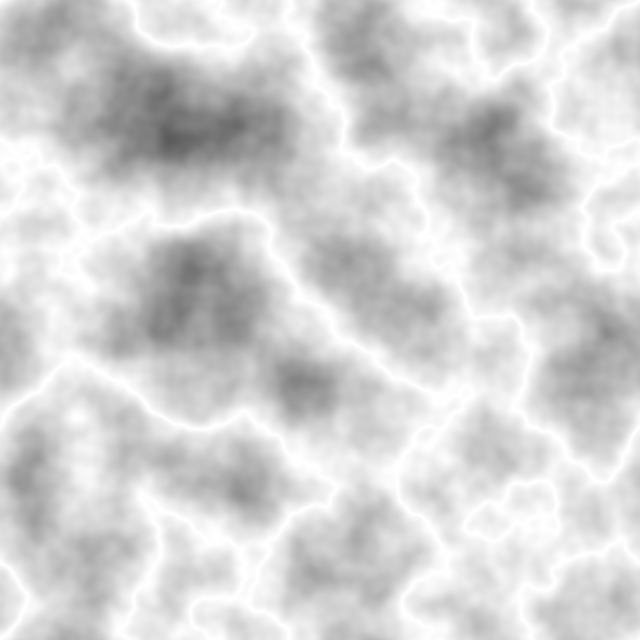
A Shadertoy shader for this texture:

```glsl
const float TAU = 6.2831853;
const int BASE_CELLS = 3;
const int OCTAVES = 5;
const float GAIN = 0.5;
const float CONTRAST = 0.83;
const vec3 RIDGE_COLOR = vec3(1.0);
const vec3 CLOUD_COLOR = vec3(0.0);

// Integer hash of a lattice point and a seed, mapped to 0..1
float hash(ivec2 cell, int seed) {
    uint h = uint(cell.x) * 1597334677u ^ uint(cell.y) * 3812015801u ^ uint(seed) * 2798796415u;
    h = (h ^ (h >> 16)) * 2146121005u;
    h = (h ^ (h >> 15)) * 2221713035u;
    h ^= h >> 16;
    return float(h >> 8) / 16777216.0;
}

// Dot product of a wrapped unit gradient with the offset from its corner
float cornerSlope(ivec2 cell, vec2 offset, int period, int seed) {
    ivec2 wrapped = (cell + period) % period;
    float angle = TAU * hash(wrapped, seed);
    return dot(vec2(cos(angle), sin(angle)), offset);
}

// Gradient noise repeating every "period" cells
float gradientNoise(vec2 p, int period, int seed) {
    ivec2 cell = ivec2(floor(p));
    vec2 f = fract(p);
    vec2 u = f * f * f * (f * (f * 6.0 - 15.0) + 10.0);
    float a = cornerSlope(cell, f, period, seed);
    float b = cornerSlope(cell + ivec2(1, 0), f - vec2(1, 0), period, seed);
    float c = cornerSlope(cell + ivec2(0, 1), f - vec2(0, 1), period, seed);
    float d = cornerSlope(cell + ivec2(1, 1), f - vec2(1, 1), period, seed);
    return mix(mix(a, b, u.x), mix(c, d, u.x), u.y);
}

// Signed sum of octaves, each with twice the cells of the one before
float fractalNoise(vec2 uv, int cells, int octaves, float gain) {
    float sum = 0.0;
    float amplitude = 1.0;
    for (int i = 0; i < octaves; i++) {
        sum += amplitude * gradientNoise(uv * float(cells), cells, i + 1);
        amplitude *= gain;
        cells *= 2;
    }
    return sum;
}

// Absolute value with its crease rounded over a small width
float softAbs(float x, float width) {
    return sqrt(x * x + width * width) - width;
}

void mainImage(out vec4 fragColor, in vec2 fragCoord) {
    vec2 uv = fragCoord / iResolution.xy;
    float field = CONTRAST * fractalNoise(uv, BASE_CELLS, OCTAVES, GAIN);

    // Bright veins follow the zero line of the field
    float depth = softAbs(field, 0.004);
    vec3 color = mix(RIDGE_COLOR, CLOUD_COLOR, clamp(depth, 0.0, 1.0));
    fragColor = vec4(color, 1.0);
}
```
